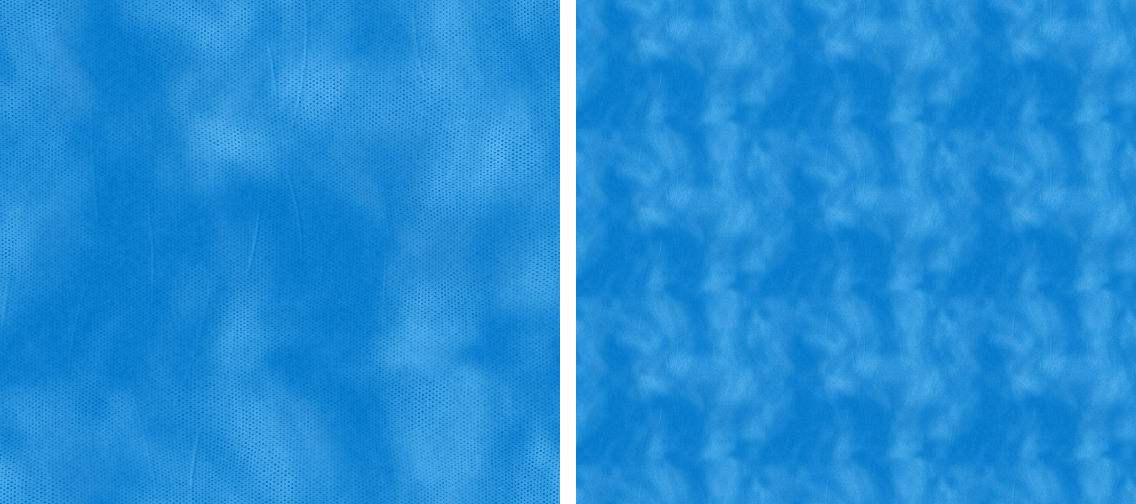
Left, the tile; right, the same tile 3 across and 3 down.
Reproduce this texture procedurally as a Shadertoy shader.

```glsl
const vec3 DEEP_BLUE = vec3(0.032, 0.487, 0.800);
const vec3 LIGHT_BLUE = vec3(0.255, 0.640, 0.893);
const vec3 DUSTY_BLUE = vec3(0.160, 0.510, 0.780);
const vec2 CANVAS = vec2(1.0, 0.898);      // tile size in canvas widths
const vec2 DOT_GRID = vec2(164.0, 128.0);  // even column count keeps the stagger seamless
const float DOT_RADIUS = 0.27;
const float DOT_SOFTNESS = 0.14;
const float DOT_STRETCH = 1.2;
const float DOT_COVER = 0.24;
const float DOT_DEPTH = 0.16;
const float DOT_DEPTH_LIT = 0.68;
const float CLOTH_PULL = 0.016;
const float GRAIN = 0.17;
const float STREAKS = 0.15;
const int CREASES = 14;
const float CREASE_WIDTH = 0.0024;
const float CREASE_DEPTH = 0.36;

float hash(vec2 p) {
    vec3 q = fract(vec3(p.xyx) * 0.1031);
    q += dot(q, q.yzx + 33.33);
    return fract((q.x + q.y) * q.z);
}

// Value noise wrapping after a whole number of cells
float noise(vec2 uv, vec2 cells, float seed) {
    vec2 p = uv * cells;
    vec2 i = floor(p);
    vec2 f = p - i;
    f = f * f * f * (f * (f * 6.0 - 15.0) + 10.0);
    vec2 a = mod(i, cells) + seed;
    vec2 b = mod(i + 1.0, cells) + seed;
    return mix(mix(hash(a), hash(vec2(b.x, a.y)), f.x),
               mix(hash(vec2(a.x, b.y)), hash(b), f.x), f.y);
}

// Soft light and shade of the draped cloth
float drape(vec2 uv) {
    vec2 warp = vec2(noise(uv, vec2(5.0, 4.0), 11.0),
                     noise(uv, vec2(4.0, 5.0), 37.0)) - 0.5;
    vec2 p = uv + 0.12 * warp;
    float cloud = 0.44 * noise(p, vec2(5.0, 4.0), 53.0)
                + 0.34 * noise(p, vec2(9.0, 7.0), 71.0)
                + 0.22 * noise(p, vec2(19.0, 14.0), 97.0);
    float glow = smoothstep(0.65, 0.95, noise(p, vec2(8.0, 7.0), 131.0));
    float streak = noise(p, vec2(44.0, 13.0), 149.0)
                 + 0.5 * noise(p, vec2(62.0, 40.0), 157.0) - 0.75;
    float light = smoothstep(0.21, 0.91, cloud) + 0.30 * glow * cloud;
    return light + STREAKS * streak * (0.4 + light);
}

// Embossed pits in upright columns, every other one shifted by half a step
float pits(vec2 uv, float pixel) {
    vec2 pull = vec2(noise(uv, vec2(7.0, 6.0), 283.0),
                     noise(uv, vec2(6.0, 7.0), 307.0)) - 0.5;
    vec2 p = (uv + CLOTH_PULL * pull) * DOT_GRID;
    float column = floor(p.x);
    p.y += 0.5 * mod(column, 2.0);
    vec2 cell = mod(vec2(column, floor(p.y)), DOT_GRID);
    vec2 q = fract(p) - 0.5;
    q.x *= DOT_GRID.y / (DOT_GRID.x * CANVAS.y);
    q.y *= DOT_STRETCH;
    float edge = max(DOT_SOFTNESS, 0.5 * pixel * DOT_GRID.y);
    float radius = DOT_RADIUS * mix(0.88, 1.12, hash(cell + 19.0));
    float pit = 1.0 - smoothstep(radius - edge, radius + edge, length(q));
    return pit * mix(0.6, 1.4, hash(cell + 7.0)) - DOT_COVER;
}

// Fine, nearly upright folds with a lit and a shaded side
float creases(vec2 uv, float pixel) {
    float sum = 0.0;
    for (int i = 0; i < CREASES; i++) {
        float k = float(i) * 3.0;
        vec2 center = vec2(hash(vec2(k, 3.1)), hash(vec2(k, 8.7)));
        vec2 p = (fract(uv - center + 0.5) - 0.5) * CANVAS;
        float reach = mix(0.04, 0.17, hash(vec2(k, 15.3)));
        float tilt = 0.5 * (hash(vec2(k, 21.9)) - 0.5);
        float bend = 2.4 * (hash(vec2(k, 29.2)) - 0.5);
        float width = max(CREASE_WIDTH, pixel);
        float s = (p.x - tilt * p.y - bend * p.y * p.y) / width;
        float fade = 1.0 - smoothstep(0.2, 1.0, abs(p.y) / reach);
        float ridge = exp(-s * s) - 0.75 * exp(-(s - 1.7) * (s - 1.7));
        float swell = 0.2 * exp(-s * s * 0.012);
        float strength = mix(0.2, 1.0, hash(vec2(k, 36.4)));
        sum += (ridge + swell) * fade * strength;
    }
    return sum;
}

void mainImage(out vec4 fragColor, in vec2 fragCoord) {
    vec2 uv = fragCoord / iResolution.xy;
    float pixel = 1.0 / iResolution.x;

    float light = drape(uv);
    float weave = mix(0.45, 1.45, noise(uv, vec2(12.0, 10.0), 173.0));
    float grain = noise(uv, vec2(256.0, 230.0), 211.0)
                + 0.6 * noise(uv, vec2(150.0, 70.0), 239.0) - 0.8;

    float tone = light;
    tone -= (DOT_DEPTH + DOT_DEPTH_LIT * light) * weave * pits(uv, pixel);
    tone += GRAIN * grain + CREASE_DEPTH * creases(uv, pixel);

    // Blue ramp with faint dusty patches
    vec3 color = mix(DEEP_BLUE, LIGHT_BLUE, tone);
    float dust = smoothstep(0.50, 0.85, noise(uv, vec2(7.0, 6.0), 263.0));
    color = mix(color, DUSTY_BLUE, 0.25 * dust * smoothstep(0.1, 0.5, light));
    fragColor = vec4(clamp(color, 0.0, 1.0), 1.0);
}
```
